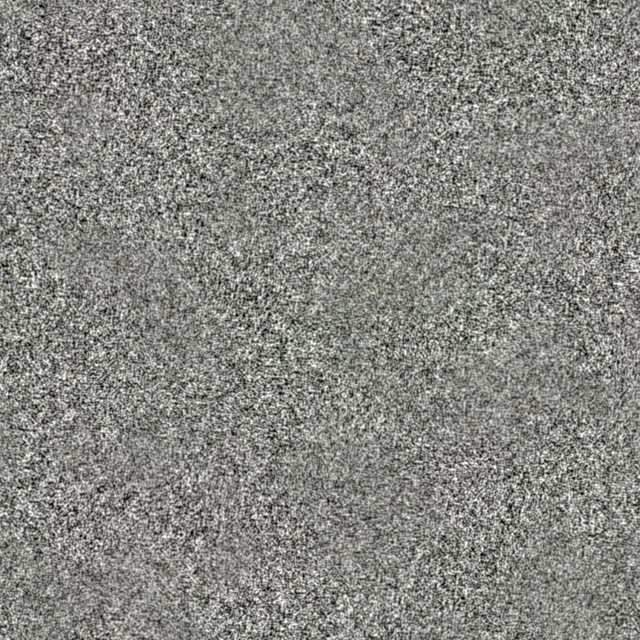
Give the GLSL for this texture, as a Shadertoy shader.

```glsl
// Unit gradient with a hashed direction for one lattice corner
vec2 hashGradient(ivec2 cell, uint seed) {
    uint h = uint(cell.x) * 1597334677u ^ uint(cell.y) * 3812015801u ^ seed * 668265263u;
    h = (h ^ (h >> 15)) * 2246822519u;
    h = (h ^ (h >> 13)) * 3266489917u;
    h ^= h >> 16;
    float angle = float(h & 65535u) * 6.2831853 / 65536.0;
    return vec2(cos(angle), sin(angle));
}

float gradientNoise(vec2 p, uint seed) {
    ivec2 cell = ivec2(floor(p));
    vec2 f = fract(p);
    vec2 w = f * f * f * (f * (f * 6.0 - 15.0) + 10.0);
    float a = dot(hashGradient(cell, seed), f);
    float b = dot(hashGradient(cell + ivec2(1, 0), seed), f - vec2(1.0, 0.0));
    float c = dot(hashGradient(cell + ivec2(0, 1), seed), f - vec2(0.0, 1.0));
    float d = dot(hashGradient(cell + ivec2(1, 1), seed), f - vec2(1.0));
    return mix(mix(a, b, w.x), mix(c, d, w.x), w.y);
}

vec2 rotate(vec2 p, float angle) {
    float c = cos(angle), s = sin(angle);
    return vec2(c * p.x - s * p.y, s * p.x + c * p.y);
}

// Broad cloudy variation in two octaves
float patches(vec2 p, float frequency, uint seed) {
    return gradientNoise(p * frequency, seed)
         + 0.5 * gradientNoise(rotate(p, 0.7) * frequency * 2.1, seed + 1u);
}

// Grains: finer octaves weigh more, each turned to hide the lattice
float grains(vec2 p, float frequency, float weight, uint seed) {
    float sum = 0.0;
    for (int i = 0; i < 5; i++) {
        vec2 q = rotate(p, 0.4 + 1.1 * float(i));
        sum += weight * gradientNoise(q * frequency, seed + uint(i));
        frequency *= 1.7;
        weight *= 1.5;
    }
    return sum;
}

// Gentle stretching that gives each area its own grain direction
vec2 stretch(vec2 p, float frequency, float amount) {
    vec2 shift = vec2(gradientNoise(p * frequency, 11u), gradientNoise(p * frequency, 12u));
    return p + amount * shift;
}

void mainImage(out vec4 fragColor, in vec2 fragCoord) {
    vec2 uv = fragCoord / iResolution.y;
    vec2 p = stretch(uv, 5.0, 0.015);

    // Lightness of the grains, with calm and crisp areas
    float contrast = mix(0.78, 1.16, smoothstep(-0.4, 0.3, patches(uv, 6.0, 21u)));
    float light = contrast * grains(p, 30.0, 0.1, 31u);
    light += 0.045 * patches(uv, 7.0, 41u);

    // Warm, cool and green mineral tints
    float warmth = gradientNoise(rotate(p, 0.9) * 150.0, 51u);
    float green = gradientNoise(rotate(p, 0.3) * 135.0, 52u);
    float greenArea = patches(uv, 3.0, 61u);
    vec3 tint = 0.07 * warmth * vec3(0.7, 0.1, -1.0)
              + (0.035 * green + 0.02 * greenArea) * vec3(-0.8, 0.5, -0.4);

    vec3 stone = vec3(0.53, 0.53, 0.506);
    fragColor = vec4(clamp(stone + light + tint, 0.03, 0.97), 1.0);
}
```
